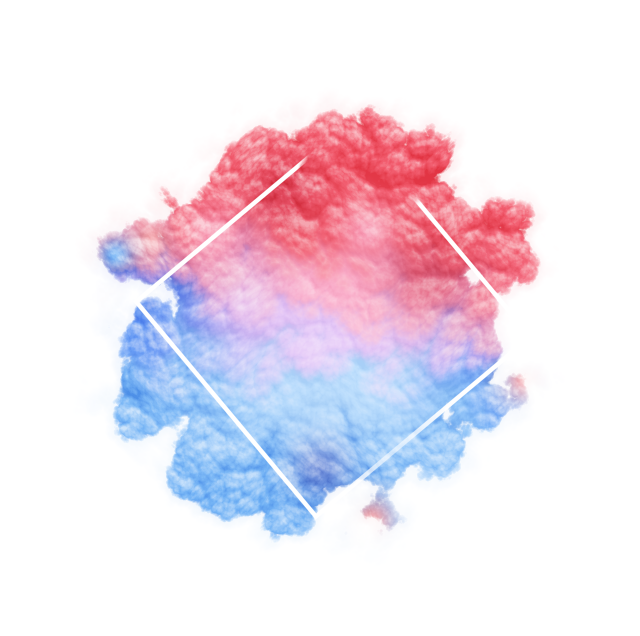
A Shadertoy shader for this background:

```glsl
// A billowing smoke cloud, red above and blue below, behind a tilted white square frame.
// The body is a smooth union of discs, roughened and lit by layered cellular domes;
// two vertical colour ramps (pale heart, saturated rim) tint it.

const vec3 RED = vec3(0.95, 0.37, 0.44);
const vec3 PINK = vec3(0.98, 0.69, 0.80);
const vec3 LILAC = vec3(0.90, 0.79, 0.97);
const vec3 ICE = vec3(0.74, 0.87, 0.99);
const vec3 BLUE = vec3(0.45, 0.70, 0.96);
const vec3 MAUVE = vec3(0.86, 0.50, 0.66);
const vec3 VIOLET = vec3(0.58, 0.56, 0.92);
const vec3 AZURE = vec3(0.32, 0.58, 0.96);
const vec3 CRIMSON = vec3(0.85, 0.24, 0.33);
const vec3 PEACH = vec3(0.97, 0.70, 0.72);
const vec3 INDIGO = vec3(0.36, 0.45, 0.80);

// Centre and radius of each disc of the cloud
const vec3 LOBES[16] = vec3[16](
    vec3(0.501, 0.491, 0.265), vec3(0.550, 0.725, 0.090), vec3(0.645, 0.690, 0.090),
    vec3(0.430, 0.702, 0.092), vec3(0.768, 0.605, 0.066), vec3(0.245, 0.597, 0.058),
    vec3(0.193, 0.585, 0.032), vec3(0.225, 0.378, 0.062), vec3(0.345, 0.270, 0.078),
    vec3(0.450, 0.235, 0.068), vec3(0.572, 0.195, 0.034), vec3(0.720, 0.400, 0.076),
    vec3(0.805, 0.400, 0.028), vec3(0.300, 0.632, 0.056), vec3(0.680, 0.328, 0.062),
    vec3(0.250, 0.480, 0.058));

vec2 hash22(vec2 p) {
    vec3 q = fract(p.xyx * vec3(0.1031, 0.1030, 0.0973));
    q += dot(q, q.yzx + 33.33);
    return fract((q.xx + q.yz) * q.zy);
}

// Cellular noise shaped as round domes with sharp creases
float domes(vec2 p) {
    vec2 cell = floor(p), local = fract(p);
    float nearest = 2.0;
    for (int y = -1; y <= 1; y++)
    for (int x = -1; x <= 1; x++) {
        vec2 offset = vec2(x, y);
        vec2 toSeed = offset + hash22(cell + offset + 40.0) - local;
        nearest = min(nearest, dot(toSeed, toSeed));
    }
    return 1.0 - nearest;
}

// Octaves of domes, centred near zero
float billows(vec2 p) {
    float sum = 0.0, weight = 0.5;
    p *= 11.0;
    for (int i = 0; i < 5; i++) {
        sum += weight * (domes(p) - 0.78);
        p = mat2(1.64, 1.25, -1.25, 1.64) * p + 7.3;
        weight *= 0.52;
    }
    return sum;
}

vec2 swirl(vec2 p) {
    p += 0.010 * sin(p.yx * 19.0 + vec2(0.5, 2.1));
    return p + 0.003 * sin(p.yx * 61.0 + vec2(1.7, 4.0));
}

float smoothMin(float a, float b, float k) {
    float h = max(k - abs(a - b), 0.0) / k;
    return min(a, b) - 0.25 * h * h * k;
}

float cloudDistance(vec2 p) {
    float d = 1.0;
    for (int i = 0; i < 16; i++)
        d = smoothMin(d, length(p - LOBES[i].xy) - LOBES[i].z, 0.02);
    return d;
}

float spot(vec2 p, vec2 centre, float radius) {
    vec2 q = (p - centre) / radius;
    return exp(-dot(q, q));
}

// Line around a square; axis is the unit direction of one side
float squareFrame(vec2 p, vec2 axis, float halfSide, float halfWidth, float aa) {
    vec2 q = abs(vec2(dot(p, axis), dot(p, vec2(-axis.y, axis.x))));
    float d = abs(max(q.x, q.y) - halfSide) - halfWidth;
    return 1.0 - smoothstep(-aa, aa, d);
}

vec3 smokeColour(vec2 p, float bump, float heart) {
    float h = p.y + 0.22 * bump + 0.012 * sin(p.x * 31.0 + p.y * 17.0);
    vec3 inner = mix(BLUE, ICE, smoothstep(0.20, 0.32, h));
    inner = mix(inner, LILAC, smoothstep(0.37, 0.47, h));
    inner = mix(inner, PINK, smoothstep(0.47, 0.54, h));
    inner = mix(inner, RED, smoothstep(0.55, 0.65, h));
    h += 0.2 * (p.x - 0.5);
    vec3 outer = mix(BLUE, AZURE, smoothstep(0.36, 0.43, h));
    outer = mix(outer, VIOLET, smoothstep(0.45, 0.50, h));
    outer = mix(outer, MAUVE, smoothstep(0.49, 0.54, h));
    outer = mix(outer, RED, smoothstep(0.55, 0.63, h));
    vec3 colour = mix(outer, inner, heart);
    // Local tints: dark hollows, pale puffs and stray wisps
    float hollow = spot(p, vec2(0.44, 0.69), 0.06) + spot(p, vec2(0.67, 0.57), 0.07);
    colour = mix(colour, CRIMSON, 0.6 * min(hollow, 1.0));
    colour = mix(colour, INDIGO, 0.7 * spot(p, vec2(0.50, 0.26), 0.045));
    float puff = spot(p, vec2(0.573, 0.628), 0.045) + spot(p, vec2(0.34, 0.62), 0.06);
    colour = mix(colour, PINK, 0.75 * min(puff, 1.0));
    colour = mix(colour, LILAC, 0.8 * spot(p, vec2(0.38, 0.51), 0.06));
    float wisp = spot(p, vec2(0.58, 0.18), 0.04) + spot(p, vec2(0.82, 0.40), 0.04)
               + spot(p, vec2(0.235, 0.62), 0.035);
    colour = mix(colour, PEACH, min(wisp, 1.0));
    return mix(colour, BLUE, spot(p, vec2(0.18, 0.595), 0.03));
}

void mainImage(out vec4 fragColor, in vec2 fragCoord) {
    vec2 p = fragCoord / iResolution.x;
    vec2 w = swirl(p);
    float bump = billows(w);
    float relief = bump - billows(w + vec2(0.003, 0.008));
    float heart = min(1.25 * spot(p, vec2(0.53, 0.46), 0.22), 1.0);

    // Lit smoke: creases deepen the hue, crests whiten it
    vec3 smoke = smokeColour(p, bump, heart);
    float light = clamp(relief * 6.0 + bump * 2.2 + 0.08, -1.0, 1.0) * mix(1.0, 0.5, heart);
    smoke = mix(smoke, smoke * smoke * 0.95, 0.75 * max(-light, 0.0));
    smoke = mix(smoke, vec3(1.0), 0.65 * max(light, 0.0));

    // Ragged edge and a faint haze over white
    float d = cloudDistance(p) - 0.13 * bump - 0.004;
    float body = 1.0 - smoothstep(-0.011, 0.005, d);
    float haze = 0.10 * (1.0 - smoothstep(-0.01, 0.035, d));
    vec3 colour = mix(vec3(1.0), smoke, max(body, haze));

    // Frame, buried in smoke around its top corner
    float frame = squareFrame(p - vec2(0.521, 0.495), vec2(0.767, 0.642),
                              0.2188, 0.0035, 0.7 / iResolution.x);
    frame *= smoothstep(0.09, 0.108, length(p - vec2(0.575, 0.74)) + 0.05 * bump);
    frame *= 1.0 - 0.45 * spot(p, vec2(0.61, 0.29), 0.07);
    fragColor = vec4(mix(colour, vec3(1.0), frame), 1.0);
}
```
